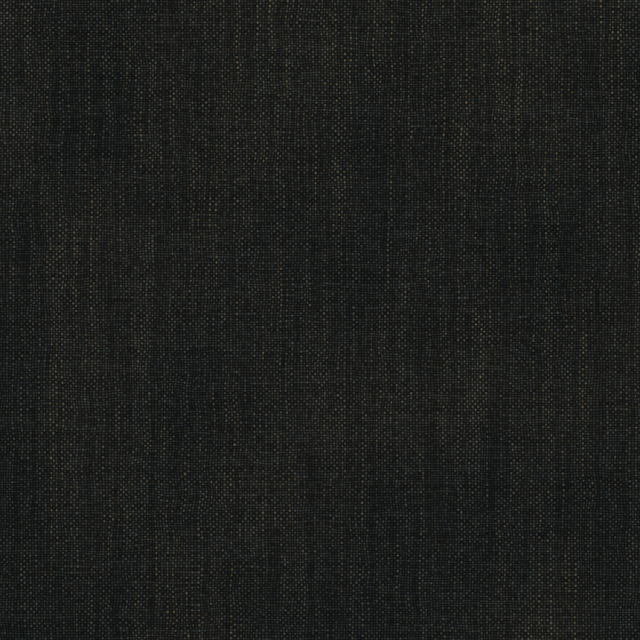
A three.js fragment shader for this texture:

```glsl
// Dark plain-weave cloth: a checkerboard of warp and weft grains over near-black gaps.
// Each thread drifts in tone along its length, a few warp threads carry pale brown
// slubs that read as dashed vertical lines, and broad clouds shade the whole cloth.
varying vec2 vUv;

float hash(vec2 p) {
  vec3 q = fract(p.xyx * vec3(0.1031, 0.1030, 0.0973));
  q += dot(q, q.yzx + 33.33);
  return fract((q.x + q.y) * q.z);
}

float noise(vec2 p) {
  vec2 i = floor(p);
  vec2 f = fract(p);
  f = f * f * (3.0 - 2.0 * f);
  return mix(mix(hash(i), hash(i + vec2(1.0, 0.0)), f.x),
             mix(hash(i + vec2(0.0, 1.0)), hash(i + vec2(1.0, 1.0)), f.x), f.y);
}

// Noise that varies smoothly along one thread and is independent of its neighbours.
float threadNoise(float thread, float along, float seed) {
  return noise(vec2(thread * 7.0 + seed, along + hash(vec2(thread, seed)) * 9.0));
}

vec3 cloth(vec2 uv) {
  // Slightly wavering thread grid
  vec2 waver = vec2(noise(uv * vec2(40.0, 26.0)), noise(uv * vec2(26.0, 40.0) + 50.0)) - 0.5;
  vec2 p = uv * vec2(220.0, 240.0) + waver * 0.9;
  vec2 cell = floor(p);
  vec2 f = fract(p) - 0.5;
  float warpOnTop = mod(cell.x + cell.y, 2.0);

  // Rounded grain, longer along the thread that lies on top
  vec2 stretch = mix(vec2(0.76, 1.08), vec2(1.05, 0.76), warpOnTop);
  float jitter = hash(cell + 17.0);
  float grain = 1.0 - smoothstep(0.14, 0.56 + 0.12 * jitter, length(f * stretch));

  // Tone along each thread, with sparse slubs on the warp
  float warpTone = threadNoise(cell.x, uv.y * 6.0, 3.0);
  float weftTone = threadNoise(cell.y, uv.x * 5.0, 411.0);
  float slub = smoothstep(0.76, 0.96, threadNoise(cell.x, uv.y * 5.0, 230.0));
  slub *= 0.45 + 0.55 * hash(cell + 71.0);

  // Yarn colours
  vec3 gap = vec3(0.054, 0.060, 0.062);
  vec3 warp = vec3(0.192, 0.190, 0.177) * (0.68 + 0.64 * warpTone);
  vec3 weft = vec3(0.128, 0.138, 0.139) * (0.80 + 0.40 * weftTone);
  warp = mix(warp, vec3(0.335, 0.300, 0.225), slub * 0.85);
  vec3 yarn = mix(weft, warp, warpOnTop);

  // Uneven dye from grain to grain, cool to warm
  yarn *= 0.72 + 0.56 * hash(cell + 5.0);
  yarn *= mix(vec3(0.93, 1.01, 1.05), vec3(1.08, 1.0, 0.88), hash(cell + 131.0));

  // Broad clouds, drawn out along the warp
  float cloud = 0.6 * noise(uv * vec2(7.0, 5.0) + 8.0) + 0.4 * noise(uv * vec2(22.0, 9.0) + 31.0);
  vec3 shade = mix(vec3(0.82, 0.87, 0.90), vec3(1.17, 1.14, 1.09), cloud);
  return mix(gap, yarn, grain) * shade;
}

void main() {
  // Four samples soften the thread edges
  vec3 color = vec3(0.0);
  for (int i = 0; i < 4; i++) {
    vec2 corner = vec2(mod(float(i), 2.0), floor(float(i) * 0.5)) - 0.5;
    color += cloth(vUv + corner * 0.001);
  }
  gl_FragColor = vec4(color * 0.25, 1.0);
}
```
